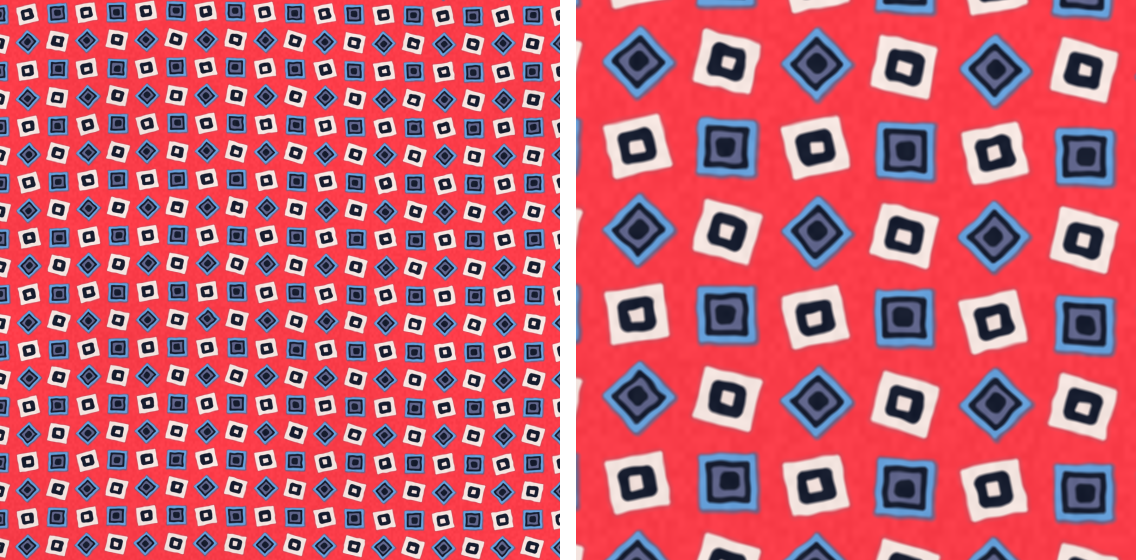
Left, the full canvas; right, a detail of the centre.
A Shadertoy shader for this pattern:

```glsl
// Printed cloth: a checkerboard of tilted white tiles and blue tiles on red,
// with rows alternating between upright and diamond blue tiles. Each tile is a
// stack of rounded-box distances in a gently warped grid, with hashed wobble.

float hash(vec2 p) {
    return fract(sin(dot(p, vec2(12.9898, 78.233))) * 43758.5453);
}

float noise(vec2 p) {
    vec2 i = floor(p), f = fract(p);
    f = f * f * (3.0 - 2.0 * f);
    return mix(mix(hash(i), hash(i + vec2(1, 0)), f.x),
               mix(hash(i + vec2(0, 1)), hash(i + vec2(1, 1)), f.x), f.y);
}

float roundBox(vec2 p, vec2 halfSize, float radius) {
    vec2 q = abs(p) - halfSize + radius;
    return length(max(q, 0.0)) + min(max(q.x, q.y), 0.0) - radius;
}

vec2 rotate(vec2 p, float angle) {
    float c = cos(angle), s = sin(angle);
    return mat2(c, -s, s, c) * p;
}

void mainImage(out vec4 fragColor, in vec2 fragCoord) {
    vec2 uv = fragCoord / iResolution.xy;
    float down = 1.0 - uv.y;

    // Grid of 18.85 columns by 20 rows, bent slightly like loose cloth
    vec2 grid = vec2(uv.x * 18.85 - 0.41 - 0.07 * sin(3.1416 * down),
                     down * 20.0 + 0.01 + 0.09 * sin(6.2832 * (uv.x - 0.08)));
    vec2 cell = floor(grid);
    vec2 p = (fract(grid) - 0.5) * vec2(1.06, -1.0);
    bool oddRow = mod(cell.y, 2.0) > 0.5;
    bool isBlue = mod(cell.x + cell.y, 2.0) > 0.5;

    // Per-tile shift and tilt, plus uneven ink edges
    vec2 rnd = vec2(hash(cell + 3.1), hash(cell + 17.7)) - 0.5;
    p += 0.03 * rnd;
    p += 0.028 * (vec2(noise(grid * 7.0), noise(grid * 7.0 + 41.0)) - 0.5);
    float tilt = 0.1 * (hash(cell + 8.3) - 0.5);
    float soft = max(0.026, 16.0 / iResolution.y);

    vec3 ink = vec3(0.085, 0.11, 0.18);
    vec3 slate = vec3(0.38, 0.40, 0.55);
    vec3 col = vec3(0.985, 0.235, 0.285);

    if (isBlue) {
        // Nested blue tile with a smudged slate rim
        float size = oddRow ? 0.92 : 1.0;
        vec2 q = rotate(p, tilt + (oddRow ? 0.785 : 0.0)) / size;
        vec2 rim = rotate(p - vec2(0.012, -0.012), tilt + (oddRow ? 0.785 : 0.0)) / size;
        float shadow = roundBox(rim, vec2(0.365, 0.355), 0.06);
        float tile = roundBox(q, vec2(0.335, 0.325), 0.04);
        float frame = roundBox(q, vec2(0.26, 0.25), 0.04);
        float inner = roundBox(q, vec2(0.192, 0.182), 0.04);
        float dot0 = roundBox(q + 0.03 * rnd, vec2(0.118, 0.112), 0.075);
        col = mix(col, slate, 0.9 * smoothstep(1.5 * soft, -1.5 * soft, shadow));
        col = mix(col, vec3(0.40, 0.63, 0.86), smoothstep(soft, -soft, tile));
        col = mix(col, ink, smoothstep(soft, -soft, frame));
        col = mix(col, slate, smoothstep(soft, -soft, inner));
        col = mix(col, ink, smoothstep(soft, -soft, dot0));
    } else {
        // White tile with a blobby black ring
        vec2 q = rotate(p, tilt + (oddRow ? -0.24 : 0.2));
        float tile = roundBox(q, vec2(0.35, 0.32), 0.04);
        float blob = roundBox(q, vec2(0.215, 0.195), 0.09);
        float hole = roundBox(q + 0.04 * rnd.yx, vec2(0.082, 0.074) + 0.02 * rnd, 0.03);
        col = mix(col, vec3(0.76, 0.32, 0.38), 0.6 * smoothstep(2.0 * soft, -soft, tile - 0.02));
        col = mix(col, vec3(0.96, 0.90, 0.88), smoothstep(soft, -soft, tile));
        col = mix(col, ink, smoothstep(soft, -soft, blob));
        col = mix(col, vec3(0.95, 0.88, 0.86), smoothstep(soft, -soft, hole));
    }

    // Soft folds and fine weave grain
    col *= 1.0 + 0.04 * (noise(uv * 5.0) - 0.5);
    col += 0.035 * (noise(uv * vec2(260.0, 200.0)) - 0.5);
    fragColor = vec4(clamp(col, 0.0, 1.0), 1.0);
}
```
